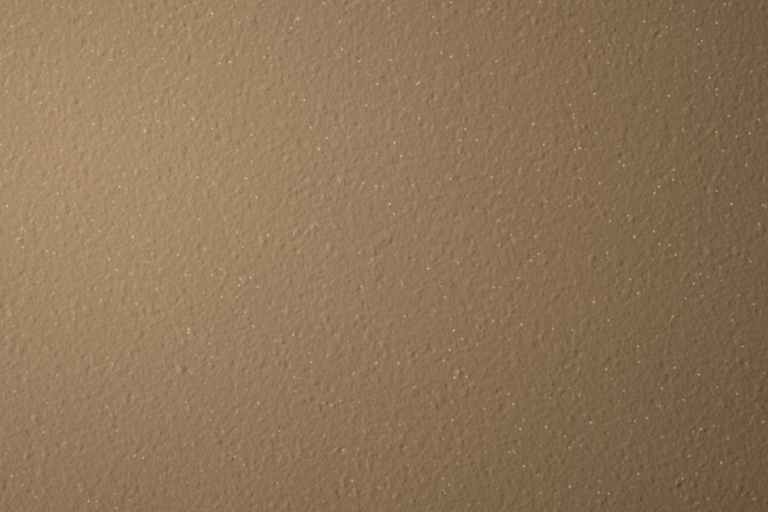
A Shadertoy shader for this texture:

```glsl
vec2 hash2(vec2 p) {
    vec3 q = fract(p.xyx * vec3(0.1031, 0.1030, 0.0973));
    q += dot(q, q.yzx + 33.33);
    return fract((q.xx + q.yz) * q.zy);
}

float gradDot(vec2 cell, vec2 corner, vec2 f) {
    float angle = 6.2832 * hash2(cell + corner).x;
    return dot(vec2(cos(angle), sin(angle)), f - corner);
}

float gradientNoise(vec2 p) {
    vec2 i = floor(p), f = p - i;
    vec2 u = f * f * f * (f * (f * 6.0 - 15.0) + 10.0);
    vec2 e = vec2(1.0, 0.0);
    return mix(mix(gradDot(i, e.yy, f), gradDot(i, e.xy, f), u.x),
               mix(gradDot(i, e.yx, f), gradDot(i, e.xx, f), u.x), u.y);
}

// Scattered domes and pits with steep rims, one candidate per cell
float blisters(vec2 p) {
    vec2 cell = floor(p);
    float sum = 0.0;
    for (int y = -1; y <= 1; y++)
    for (int x = -1; x <= 1; x++) {
        vec2 id = cell + vec2(x, y);
        vec2 traits = hash2(id + 71.0);
        vec2 d = p - id - hash2(id + 19.0);
        d = vec2(d.x + 0.3 * (traits.x - 0.4) * d.y, 0.85 * d.y);
        float r = mix(0.18, 0.33, traits.y);
        float strength = smoothstep(0.3, 1.0, traits.x);
        strength *= fract(traits.y * 17.0) > 0.45 ? 1.0 : -1.0;
        float s = dot(d, d) / (r * r);
        sum += strength * exp(-s * (0.5 + 0.5 * s));
    }
    return sum;
}

// Orange-peel surface of the paint
float relief(vec2 p) {
    mat2 turn = mat2(0.8, -0.6, 0.6, 0.8);
    return 0.6 * gradientNoise(turn * p * 66.0)
         + 0.5 * gradientNoise(p * 120.0 + 40.0)
         + 0.25 * gradientNoise(turn * p * 190.0 + 9.0)
         + 0.75 * blisters(p * 43.0)
         + 0.45 * blisters(turn * p * 64.0 + 300.0);
}

// Tiny glossy sparkles of varied strength
float glints(vec2 p, float pixel) {
    vec2 g = p * 38.0, cell = floor(g);
    float radius = max(0.0022, 0.75 * pixel), sum = 0.0;
    for (int y = -1; y <= 1; y++)
    for (int x = -1; x <= 1; x++) {
        vec2 id = cell + vec2(x, y);
        vec2 d = (g - id - hash2(id + 133.0)) / 38.0;
        float power = smoothstep(0.6, 1.05, hash2(id + 211.0).x);
        sum += power * exp(-dot(d, d) / (radius * radius));
    }
    return sum;
}

void mainImage(out vec4 fragColor, in vec2 fragCoord) {
    float pixel = 1.0 / iResolution.y;
    vec2 p = fragCoord * pixel;

    // Broad lamp falloff from the left
    vec2 fromLamp = (p - vec2(0.14, 0.7)) * vec2(1.0, 1.2);
    float light = 1.39 - 1.02 * sqrt(dot(fromLamp, fromLamp) + 0.06);
    light += 0.04 * gradientNoise(p * 6.0);

    // Raking light over the relief, strongest on steep rims
    vec2 toLight = vec2(-0.0014, 0.0006);
    float slope = relief(p - toLight) - relief(p + toLight);
    slope *= 0.75 + 0.9 * min(abs(slope), 0.6);
    light += 0.62 * clamp(slope, -0.9, 0.9) + 0.06 * relief(p);

    vec3 shadowTan = vec3(0.46, 0.37, 0.27);
    vec3 litTan = vec3(0.64, 0.53, 0.41);
    vec3 color = shadowTan + (litTan - shadowTan) * light;

    float gloss = mix(0.2, 0.32, clamp(p.x / 1.5, 0.0, 1.0));
    color += gloss * glints(p, pixel) * vec3(0.9, 0.95, 1.0);
    fragColor = vec4(clamp(color, 0.0, 1.0), 1.0);
}
```
